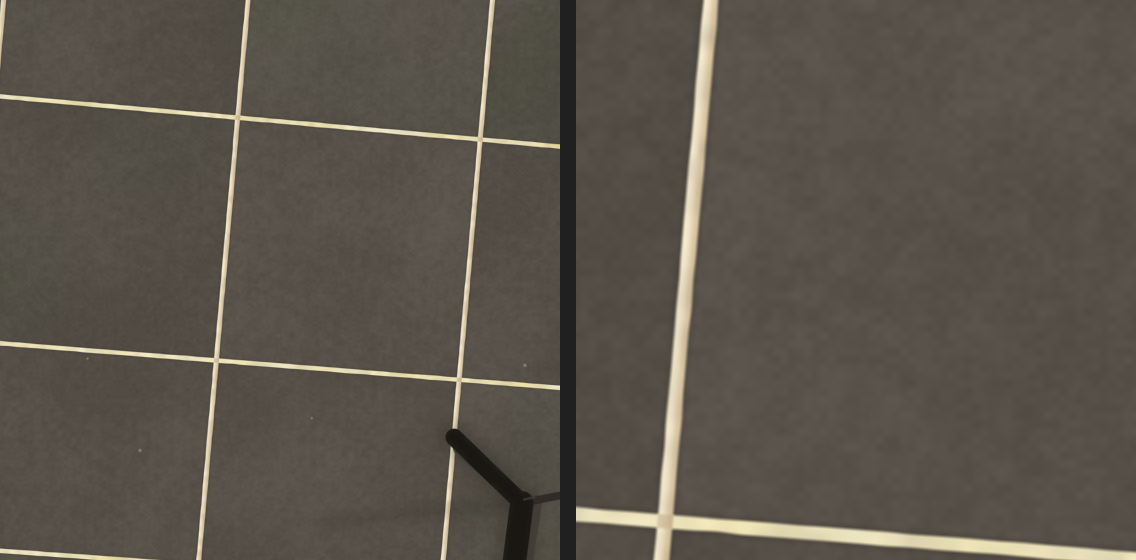
Left: the whole. Right: its middle third, enlarged.
Give the GLSL for this texture, as a Shadertoy shader.

```glsl
// Dark stone floor tiles with pale, slightly slanted grout lines and a black stand leg.
// A skewed grid gives the joints, layered value noise mottles the stone, and
// capsule distances shape the leg with its soft shadow.

float hash(vec2 p) {
    return fract(sin(dot(p, vec2(127.1, 311.7))) * 43758.5453);
}

float noise(vec2 p) {
    vec2 i = floor(p), f = fract(p);
    f = f * f * (3.0 - 2.0 * f);
    return mix(mix(hash(i), hash(i + vec2(1, 0)), f.x),
               mix(hash(i + vec2(0, 1)), hash(i + vec2(1, 1)), f.x), f.y);
}

float fbm(vec2 p) {
    float sum = 0.0, amplitude = 0.5;
    for (int i = 0; i < 5; i++) {
        sum += amplitude * noise(p);
        p = mat2(1.6, 1.2, -1.2, 1.6) * p + 7.3;
        amplitude *= 0.5;
    }
    return sum;
}

float capsule(vec2 p, vec2 a, vec2 b, float radius) {
    vec2 pa = p - a, ba = b - a;
    return length(pa - ba * clamp(dot(pa, ba) / dot(ba, ba), 0.0, 1.0)) - radius;
}

// Coverage of a shape from its signed distance
float cover(float d, float softness) {
    return 1.0 - smoothstep(-softness, softness, d);
}

void mainImage(out vec4 fragColor, in vec2 fragCoord) {
    vec2 p = fragCoord / iResolution.xy;
    p.y = 1.0 - p.y;                                // work from the top down
    float soft = max(0.0015, 0.8 / iResolution.y);

    // Skewed tile grid; the lowest row is shorter
    vec2 grid = vec2((p.x + 0.088 * p.y - 0.443) / 0.4365,
                     (p.y - 0.172 - 0.0898 * p.x) / (0.441 - 0.0103 * p.x));
    float rowHeight = grid.y > 1.0 ? 0.37 : 0.438;
    if (grid.y > 1.0) grid.y = 1.0 + (grid.y - 1.0) * 1.19;
    vec2 tile = floor(grid);
    vec2 joint = (fract(grid + 0.5) - 0.5) * vec2(0.4365, rowHeight);

    // Stone: cloudy mottling, fine grain, a slight tint per tile
    float clouds = fbm(p * 5.0 + tile * 3.7);
    float grain = fbm(p * 75.0);
    vec3 color = mix(vec3(0.325, 0.295, 0.265), vec3(0.365, 0.335, 0.305),
                     smoothstep(0.25, 0.75, clouds * 0.6 + grain * 0.36));
    color += 0.022 * (noise(p * 210.0) - 0.5);
    color += vec3(-0.012, 0.004, -0.004) * noise(p * 4.0 + 11.0) * (0.5 + hash(tile));
    color *= 0.985 + 0.03 * hash(tile + 5.0);

    // Scattered pale specks
    for (int i = 0; i < 4; i++) {
        vec2 center = vec2(hash(vec2(i, 2.0)), 0.62 + 0.36 * hash(vec2(i, 9.0)));
        float speck = cover(length(p - center) - 0.0012 - 0.002 * hash(vec2(i, 4.0)), 0.0018);
        color = mix(color, vec3(0.60, 0.56, 0.52), 0.7 * speck);
    }

    // Grout: beige uprights lit on the left, yellower cross lines
    float wobble = 0.0008 * (noise(p * 60.0) - 0.5);
    vec3 upright = mix(vec3(0.93, 0.89, 0.78), vec3(0.82, 0.74, 0.60),
                       smoothstep(-0.003, 0.004, joint.x));
    vec3 cross = mix(vec3(0.92, 0.89, 0.78), vec3(0.91, 0.86, 0.62), noise(p * 14.0));
    float dust = 0.94 + 0.1 * noise(p * 90.0);
    float dx = abs(joint.x) - 0.0044 + wobble;
    float dy = abs(joint.y) - 0.0040 + wobble;
    color *= 1.0 - 0.12 * cover(min(dx, dy) - 0.002, 0.003);
    color = mix(color, cross * dust, cover(dy, soft));
    color = mix(color, upright * dust, cover(dx, soft));
    color = mix(color, vec3(0.76, 0.68, 0.55), 0.6 * cover(max(dx, dy), soft));

    // Stand leg: soft shadows, grey side faces, black bars
    vec2 tip = vec2(0.811, 0.781), hub = vec2(0.932, 0.898), foot = vec2(0.915, 1.03);
    float bars = min(capsule(p, tip, hub, 0.0155), capsule(p, hub, foot, 0.021));
    color *= 1.0 - 0.13 * cover(capsule(p, vec2(0.58, 0.935), hub, 0.008), 0.025);
    color *= 1.0 - 0.18 * cover(bars - 0.01, 0.03);
    float sides = min(capsule(p, tip + vec2(0.01, 0.02), hub, 0.012),
                      capsule(p, hub + vec2(0.022, 0.0), foot + vec2(0.018, 0.0), 0.014));
    color = mix(color, vec3(0.25, 0.23, 0.21), 0.85 * cover(sides, soft));
    color = mix(color, vec3(0.19, 0.17, 0.16),
                cover(capsule(p, hub, vec2(1.03, 0.879), 0.007), soft));
    vec3 black = vec3(0.10, 0.09, 0.075) + 0.03 * noise(p * 45.0) * smoothstep(-0.012, 0.0, bars);
    color = mix(color, black, cover(bars, soft));
    color = mix(color, vec3(0.27, 0.25, 0.24),
                0.7 * cover(capsule(p, hub + vec2(0.004, -0.006), hub + vec2(0.022, -0.01), 0.002), soft));

    fragColor = vec4(clamp(color, 0.0, 1.0), 1.0);
}
```
